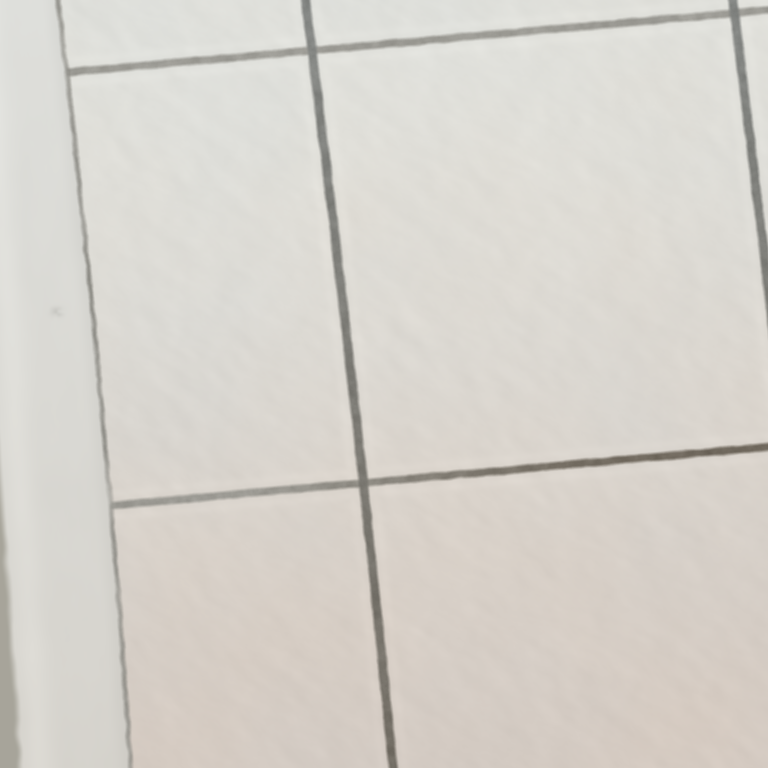
A Shadertoy shader for this texture:

```glsl
#define TILE_SIZE vec2(0.556, 0.569)
#define GRID_CORNER vec2(0.512, 0.329)
#define ROW_SLOPE 0.089
#define JOINT_WIDTH vec2(0.0118, 0.0100)
#define SEAM_WIDTH 0.0060
#define EDGE_SOFTNESS 0.0030
#define EDGE_WEAR 0.0028
#define MOTTLE 0.030
#define TILE_FAR vec3(0.876, 0.876, 0.855)
#define TILE_NEAR vec3(0.826, 0.788, 0.755)
#define GROUT_PALE vec3(0.590, 0.585, 0.560)
#define GROUT_DARK vec3(0.405, 0.375, 0.330)

float hash(vec2 p) {
    vec3 q = fract(vec3(p.xyx) * 0.1031);
    q += dot(q, q.yzx + 33.33);
    return fract((q.x + q.y) * q.z);
}

float valueNoise(vec2 p) {
    vec2 i = floor(p), f = fract(p);
    f = f * f * (3.0 - 2.0 * f);
    return mix(mix(hash(i), hash(i + vec2(1, 0)), f.x),
               mix(hash(i + vec2(0, 1)), hash(i + vec2(1, 1)), f.x), f.y);
}

float fbm(vec2 p) {
    float sum = 0.0, gain = 0.5;
    for (int i = 0; i < 5; i++) {
        sum += gain * valueNoise(p);
        p = mat2(1.6, 1.2, -1.2, 1.6) * p + 17.3;
        gain *= 0.5;
    }
    return sum;
}

// Coverage of a soft stroke at a given distance from its centre line
float stroke(float dist, float width) {
    float aa = max(EDGE_SOFTNESS, 0.75 / iResolution.y);
    return 1.0 - smoothstep(-aa, aa, abs(dist) - 0.5 * width);
}

// Signed distance to the nearest line of an evenly spaced family
float nearestLine(float x, float spacing) {
    return (fract(x / spacing + 0.5) - 0.5) * spacing;
}

vec3 tileSurface(vec2 uv, vec2 cell) {
    vec3 col = mix(TILE_NEAR, TILE_FAR, smoothstep(-0.15, 1.0, uv.y + 0.10 * (0.5 - uv.x)));
    // Fine relief, stretched along a falling diagonal
    vec2 grain = vec2(uv.x * 0.8 - uv.y * 0.6, uv.x * 0.6 + uv.y * 0.8) * vec2(26.0, 46.0);
    float relief = fbm(grain) - fbm(grain + vec2(0.25, 0.45));
    float cloud = fbm(uv * 7.0 + cell * 5.0) - 0.48;
    col += MOTTLE * (relief + 0.5 * cloud);
    col += vec3(0.020, 0.0, -0.016) * (fbm(uv * 4.0 + 31.0) - 0.48);
    return col + 0.008 * (hash(cell + 20.0) - 0.5);
}

vec3 skirtingSurface(vec2 uv, float seamX) {
    vec3 col = mix(vec3(0.835, 0.825, 0.800), vec3(0.870, 0.873, 0.858), uv.y);
    // Rounded highlight parallel to the outer edge
    float edgeX = 0.027 - 0.070 * uv.y;
    float ridge = (uv.x - edgeX - 0.025) / 0.018;
    col += 0.025 * exp(-ridge * ridge);
    col -= 0.025 * smoothstep(0.025, 0.0, seamX - uv.x);
    col += 0.015 * (fbm(uv * vec2(34.0, 14.0)) - 0.48);
    // Small scuff
    vec2 scuff = (uv - vec2(0.074, 0.594)) / vec2(0.008, 0.006);
    col -= 0.12 * exp(-dot(scuff, scuff)) * valueNoise(uv * 180.0);
    // Shadowed strip beyond the outer edge
    float wobble = 0.004 * (valueNoise(uv * 45.0) - 0.5);
    vec3 shadow = vec3(0.655, 0.645, 0.605);
    return mix(shadow, col, smoothstep(-0.006, 0.006, uv.x - edgeX + wobble));
}

void mainImage(out vec4 fragColor, in vec2 fragCoord) {
    vec2 uv = fragCoord / iResolution.xy;

    // Skewed, slightly bowed floor grid
    float bow = uv.y * (0.100 + 0.014 * uv.y);
    vec2 grid = uv - GRID_CORNER + vec2(bow, -ROW_SLOPE * uv.x);
    vec2 cell = floor(grid / TILE_SIZE);
    float seamX = 0.1706 - uv.y * (0.0685 + 0.0265 * uv.y);

    vec2 wear = EDGE_WEAR * (vec2(fbm(uv * 55.0), fbm(uv * 55.0 + 70.0)) - 0.48);
    vec2 dist = vec2(nearestLine(grid.x, TILE_SIZE.x), nearestLine(grid.y, TILE_SIZE.y)) + wear;
    vec3 col = tileSurface(uv, cell);

    // Bevelled tile rims
    vec2 rim = exp(-pow((abs(dist) - 0.015) / 0.006, vec2(2.0)));
    col += 0.012 * max(rim.x, rim.y);

    // Grout, darker and browner toward the lower right
    float grit = 0.12 * (fbm(uv * 90.0) - 0.48);
    float nearness = 1.0 - uv.y;
    float rowTone = smoothstep(0.25, 0.85, uv.x) * smoothstep(0.0, 0.5, nearness);
    vec3 rowGrout = mix(GROUT_PALE, GROUT_DARK, rowTone) + grit;
    vec3 columnGrout = mix(vec3(0.500, 0.510, 0.500), GROUT_DARK, 0.75 * nearness) + grit;
    col = mix(col, rowGrout, 0.92 * stroke(dist.y, JOINT_WIDTH.y));
    col = mix(col, columnGrout, 0.95 * stroke(dist.x, JOINT_WIDTH.x));

    // Skirting and its uneven seam
    float seamDist = uv.x - seamX + 1.5 * wear.x;
    col = mix(skirtingSurface(uv, seamX), col, smoothstep(-0.003, 0.003, seamDist));
    float seamFade = 0.45 + 0.50 * valueNoise(vec2(3.0, uv.y * 14.0));
    col = mix(col, GROUT_PALE - 0.04 + grit, seamFade * stroke(seamDist, SEAM_WIDTH));

    fragColor = vec4(clamp(col, 0.0, 1.0), 1.0);
}
```
